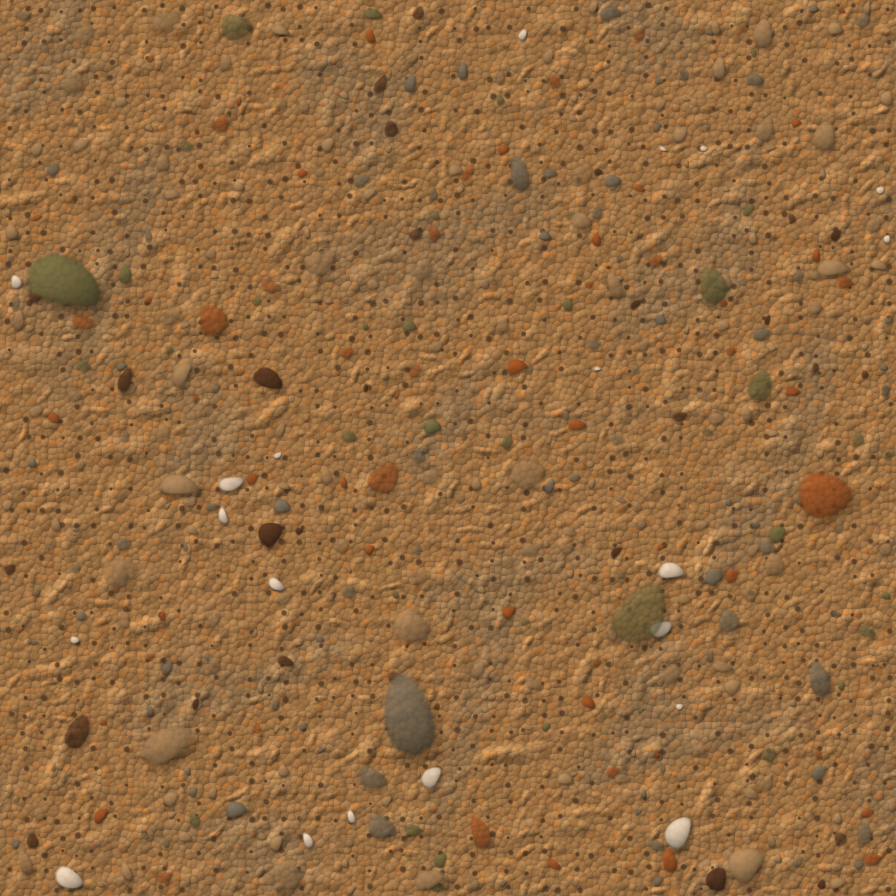
This texture is drawn by a Shadertoy shader. Its source:

```glsl
const vec3 SAND = vec3(0.605, 0.436, 0.262);
const vec3 PALE_SAND = vec3(0.675, 0.525, 0.350);
const vec3 DAMP_SAND = vec3(0.525, 0.415, 0.290);
const vec3 RUST_GRAIN = vec3(0.600, 0.360, 0.160);
const vec3 PIT = vec3(0.270, 0.190, 0.125);
const vec3 TAN_STONE = vec3(0.650, 0.500, 0.335);
const vec3 GREY_STONE = vec3(0.460, 0.410, 0.330);
const vec3 OLIVE_STONE = vec3(0.430, 0.400, 0.240);
const vec3 RUST_STONE = vec3(0.620, 0.310, 0.130);
const vec3 BROWN_STONE = vec3(0.310, 0.190, 0.115);
const vec3 SHELL = vec3(0.830, 0.740, 0.640);

const vec2 LIGHT = vec2(-0.55, 0.835);
const float GRAIN_CELLS = 150.0;
const float GRAIN_HEIGHT = 0.0017;
const float LUMP_CELLS = 21.0;
const float LUMP_HEIGHT = 0.0075;
const float CLOD_CELLS = 47.0;
const float CLOD_HEIGHT = 0.0042;
const float PIT_CELLS = 52.0;
const float PIT_SHARE = 0.42;
const float RELIEF = 0.30;
const float SLOPE_STEP = 0.0013;
const float DRIFT_ANGLE = 0.70;

vec4 rand4(vec2 p) {
    vec4 q = fract(p.xyxy * vec4(0.1031, 0.1030, 0.0973, 0.1099));
    q += dot(q, q.wzxy + 33.33);
    return fract((q.xxyz + q.yzzw) * q.zywx);
}

vec2 turn(vec2 v, float angle) {
    float c = cos(angle), s = sin(angle);
    return vec2(c * v.x + s * v.y, c * v.y - s * v.x);
}

// Cellular grains: x = dome height, y = random tone of the nearest grain
vec2 grains(vec2 p) {
    vec2 q = p * GRAIN_CELLS, cell = floor(q);
    vec2 nearest = vec2(9.0, 0.0);
    for (int j = -1; j <= 1; j++)
    for (int i = -1; i <= 1; i++) {
        vec2 id = cell + vec2(i, j);
        vec4 r = rand4(id + 11.0);
        vec2 d = q - id - r.xy;
        float dist = dot(d, d) * mix(0.8, 1.5, r.w);
        if (dist < nearest.x) nearest = vec2(dist, r.z);
    }
    return vec2(max(1.0 - nearest.x * 1.4, 0.0), nearest.y);
}

// Smooth elongated mounds, mostly lying along the drift
float mounds(vec2 p, float cells, float seed) {
    vec2 q = p * cells, cell = floor(q);
    float height = 0.0;
    for (int j = -1; j <= 1; j++)
    for (int i = -1; i <= 1; i++) {
        vec2 id = cell + vec2(i, j);
        vec4 r = rand4(id + seed);
        vec2 d = turn(q - id - 0.25 - 0.5 * r.xy, DRIFT_ANGLE + (r.z - 0.5) * 1.8);
        d.y += (r.x - 0.5) * d.x * d.x;
        vec2 axes = vec2(mix(0.45, 0.95, r.w), mix(0.22, 0.48, r.y));
        float dome = max(1.0 - dot(d / axes, d / axes), 0.0);
        height += dome * dome * fract(r.w * 7.0 + r.x);
    }
    return height;
}

float sandHeight(vec2 p) {
    return GRAIN_HEIGHT * grains(p).x
         + LUMP_HEIGHT * mounds(p, LUMP_CELLS, 31.0)
         + CLOD_HEIGHT * mounds(p, CLOD_CELLS, 73.0);
}

// Layered sines for broad damp streaks
float dampness(vec2 p) {
    vec2 q = turn(p, DRIFT_ANGLE) * vec2(17.0, 31.0);
    q += 1.4 * sin(q.yx * 0.63 + vec2(1.0, 4.0));
    return 0.5 + 0.25 * sin(q.x + 2.0 * sin(q.y * 0.4)) + 0.25 * sin(q.y + sin(q.x * 1.7));
}

vec3 stoneColor(float pick, float shellShare) {
    if (pick < shellShare) return SHELL;
    pick = (pick - shellShare) / (1.0 - shellShare);
    if (pick < 0.50) return TAN_STONE;
    if (pick < 0.72) return GREY_STONE;
    if (pick < 0.81) return OLIVE_STONE;
    if (pick < 0.94) return RUST_STONE;
    return BROWN_STONE;
}

float stoneShape(vec2 d, float angle, vec2 axes, float bend) {
    vec2 e = turn(d, angle) / axes;
    e.y += bend * (e.x * e.x - 0.4);
    e.y *= 1.0 + 0.25 * e.x;
    return length(e);
}

// One layer of scattered stones with soft shadows and dusty faces
vec3 addStones(vec3 color, vec2 p, float cells, float share, float shellShare, float dust, float seed) {
    vec2 q = p * cells, cell = floor(q);
    for (int j = -1; j <= 1; j++)
    for (int i = -1; i <= 1; i++) {
        vec2 id = cell + vec2(i, j);
        vec4 r = rand4(id + seed), s = rand4(id + seed + 57.0);
        if (r.x > share) continue;
        vec2 d = q - id - 0.25 - 0.5 * r.yz;
        float size = mix(0.16, 0.37, s.y * s.y);
        vec2 axes = size * vec2(1.0, mix(0.45, 0.85, s.z));
        float angle = DRIFT_ANGLE + (s.x - 0.5) * 2.6;
        float bend = (s.w - 0.5) * 0.7;
        float dist = stoneShape(d, angle, axes, bend);
        float shadow = stoneShape(d + LIGHT * size * 0.28, angle, axes, bend);
        float blur = max(0.09, 1.2 * cells / (iResolution.y * axes.y));
        float cover = 1.0 - smoothstep(1.0 - blur, 1.0 + blur, dist);
        float facing = dot(d, LIGHT) / size;
        float shade = 0.98 + 0.28 * facing - 0.20 * pow(min(dist, 1.0), 4.0);
        vec3 face = stoneColor(r.w, shellShare) * shade * (0.97 + 0.06 * dust);
        float opacity = r.w < shellShare ? 1.0 : mix(0.45, 0.95, s.w);
        color *= 1.0 - 0.42 * opacity * (1.0 - smoothstep(0.6, 1.35, shadow));
        color = mix(color, face, cover * opacity);
    }
    return color;
}

void mainImage(out vec4 fragColor, in vec2 fragCoord) {
    vec2 p = fragCoord / iResolution.y;
    vec2 grain = grains(p);
    float slope = (sandHeight(p) - sandHeight(p + LIGHT * SLOPE_STEP)) / SLOPE_STEP;

    // Sand tone, grain tint and relief light
    vec3 color = mix(SAND, DAMP_SAND, 0.65 * smoothstep(0.55, 0.95, dampness(p)));
    color = mix(color, PALE_SAND, 0.45 * mounds(p, LUMP_CELLS, 31.0));
    color = mix(color, RUST_GRAIN, 0.55 * grain.x * step(0.87, grain.y));
    color *= 0.90 + grain.x * (0.06 + 0.16 * grain.y);
    color *= 1.0 + RELIEF * clamp(slope, -1.3, 1.1);

    // Small dark pits between grains
    vec2 pitCell = floor(p * PIT_CELLS);
    vec4 r = rand4(pitCell + 131.0);
    float pitDistance = length(fract(p * PIT_CELLS) - 0.3 - 0.4 * r.xy);
    float pitRadius = mix(0.09, 0.19, r.z);
    float pit = 1.0 - smoothstep(pitRadius * 0.5, pitRadius * 1.4, pitDistance);
    color = mix(color, PIT, 0.75 * pit * step(r.w, PIT_SHARE));

    // Stones from gravel to shells
    color = addStones(color, p, 40.0, 0.24, 0.03, grain.x, 211.0);
    color = addStones(color, p, 18.0, 0.27, 0.07, grain.x, 307.0);
    color = addStones(color, p, 8.0, 0.10, 0.03, grain.x, 419.0);
    fragColor = vec4(clamp(color, 0.0, 1.0), 1.0);
}
```
